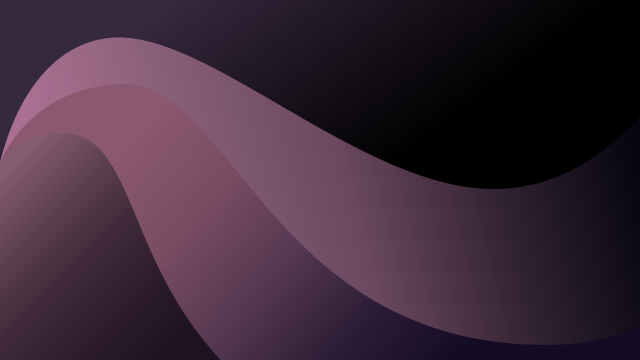
Write a WebGL 2 fragment shader that draws this background.

```glsl
#version 300 es
precision highp float;

uniform vec2 u_resolution;
out vec4 fragColor;

// Gradient axes: progress = dot(axis, vec3(uv, 1))
#define SKY_AXIS vec3(1.468, -1.101, 0.687)
#define RIBBON_AXIS vec3(1.067, 0.15, -0.15)
#define FOLD_AXIS vec3(1.252, -0.611, 0.111)
#define HILL_AXIS vec3(1.92, -1.08, 0.544)
#define SKY_LIGHT vec3(0.21, 0.155, 0.24)
#define SKY_DARK vec3(0.0)
#define SOLVE_STEPS 20

// Outlines: three joined cubic Bezier segments, x always increasing
const vec2 RIBBON_EDGE[10] = vec2[10](
    vec2(0.0, 0.549), vec2(0.033, 0.78), vec2(0.104, 0.896),
    vec2(0.186, 0.896), vec2(0.336, 0.896), vec2(0.569, 0.475),
    vec2(0.771, 0.475), vec2(0.866, 0.475), vec2(0.94, 0.56), vec2(1.0, 0.678));
const vec2 FOLD_EDGE[10] = vec2[10](
    vec2(0.0, 0.549), vec2(0.039, 0.699), vec2(0.117, 0.766),
    vec2(0.195, 0.766), vec2(0.362, 0.766), vec2(0.427, 0.042),
    vec2(0.853, 0.042), vec2(0.911, 0.042), vec2(0.964, 0.06), vec2(1.0, 0.095));
const vec2 HILL_EDGE[10] = vec2[10](
    vec2(0.0, 0.549), vec2(0.02, 0.602), vec2(0.059, 0.63),
    vec2(0.098, 0.63), vec2(0.21, 0.63), vec2(0.195, 0.282),
    vec2(0.345, 0.0), vec2(0.45, -0.15), vec2(0.7, -0.4), vec2(1.0, -0.5));

// Evenly spaced colour stops
const vec3 RIBBON_COLORS[5] = vec3[5](
    vec3(0.67, 0.44, 0.57), vec3(0.53, 0.37, 0.47), vec3(0.42, 0.285, 0.375),
    vec3(0.195, 0.135, 0.195), vec3(0.02, 0.02, 0.06));
const vec3 FOLD_COLORS[5] = vec3[5](
    vec3(0.54, 0.345, 0.435), vec3(0.475, 0.297, 0.385), vec3(0.335, 0.22, 0.315),
    vec3(0.175, 0.113, 0.21), vec3(0.078, 0.047, 0.14));
const vec3 HILL_COLORS[5] = vec3[5](
    vec3(0.52, 0.355, 0.43), vec3(0.37, 0.255, 0.315), vec3(0.25, 0.165, 0.225),
    vec3(0.18, 0.115, 0.17), vec3(0.125, 0.075, 0.13));

vec2 bezier(vec2 a, vec2 b, vec2 c, vec2 d, float t) {
    float s = 1.0 - t;
    return s * s * s * a + 3.0 * s * t * (s * b + t * c) + t * t * t * d;
}

// Height of an outline at x, found by bisecting the curve parameter
float edgeHeight(float x, vec2 k[10]) {
    int i = x < k[3].x ? 0 : (x < k[6].x ? 3 : 6);
    float low = 0.0, high = 1.0;
    for (int n = 0; n < SOLVE_STEPS; n++) {
        float middle = 0.5 * (low + high);
        if (bezier(k[i], k[i + 1], k[i + 2], k[i + 3], middle).x < x) low = middle;
        else high = middle;
    }
    return bezier(k[i], k[i + 1], k[i + 2], k[i + 3], 0.5 * (low + high)).y;
}

// Antialiased coverage of the area below an outline
float below(vec2 uv, vec2 edge[10]) {
    float d = edgeHeight(uv.x, edge) - uv.y;
    float pixel = max(length(vec2(dFdx(d), dFdy(d))), 1e-5);
    return clamp(0.5 + d / pixel, 0.0, 1.0);
}

vec3 ramp(float t, vec3 stops[5]) {
    float position = clamp(t, 0.0, 1.0) * 4.0;
    int i = min(int(position), 3);
    return mix(stops[i], stops[i + 1], position - float(i));
}

void main() {
    vec2 uv = gl_FragCoord.xy / u_resolution;
    vec3 place = vec3(uv, 1.0);

    // Layers from back to front
    vec3 color = mix(SKY_LIGHT, SKY_DARK, clamp(dot(SKY_AXIS, place), 0.0, 1.0));
    color = mix(color, ramp(dot(RIBBON_AXIS, place), RIBBON_COLORS), below(uv, RIBBON_EDGE));
    color = mix(color, ramp(dot(FOLD_AXIS, place), FOLD_COLORS), below(uv, FOLD_EDGE));
    color = mix(color, ramp(dot(HILL_AXIS, place), HILL_COLORS), below(uv, HILL_EDGE));

    fragColor = vec4(color, 1.0);
}
```
